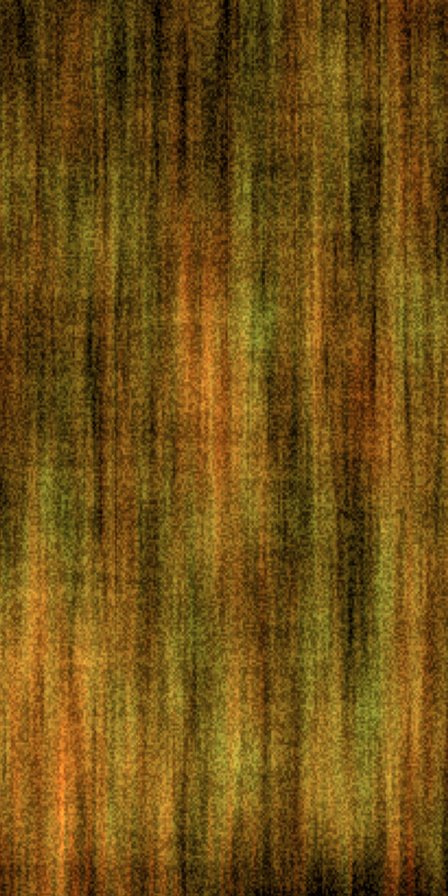
Reproduce this texture procedurally as a Shadertoy shader.

```glsl
const vec3 DARK = vec3(0.17, 0.11, 0.02);
const vec3 MID = vec3(0.435, 0.307, 0.068);
const vec3 LIGHT = vec3(0.64, 0.49, 0.15);

// Feature frequencies per canvas width (x: across the fibres, y: along them)
const vec2 CLOUD_FREQ = vec2(4.0, 3.2);
const vec2 BROAD_FREQ = vec2(15.0, 2.2);
const vec2 MEDIUM_FREQ = vec2(44.0, 3.2);
const vec2 FINE_FREQ = vec2(115.0, 7.0);
const vec2 BAND_FREQ = vec2(5.0, 34.0);
const vec2 GRAIN_FREQ = vec2(205.0, 190.0);

const float CLOUD = 0.65;
const float BROAD = 0.85;
const float MEDIUM = 0.85;
const float FINE = 0.75;
const float BAND = 0.38;
const float GRAIN = 1.1;
const float CRACK = 1.0;
const float STAIN = 1.6;
const float RUST = 0.14;

float hash(vec2 p) {
    vec3 q = fract(vec3(p.xyx) * 0.1031);
    q += dot(q, q.yzx + 33.33);
    return fract((q.x + q.y) * q.z);
}

// Value noise in -1..1
float noise(vec2 p) {
    vec2 i = floor(p), f = fract(p);
    f = f * f * (3.0 - 2.0 * f);
    float low = mix(hash(i), hash(i + vec2(1, 0)), f.x);
    float high = mix(hash(i + vec2(0, 1)), hash(i + vec2(1, 1)), f.x);
    return mix(low, high, f.y) * 2.0 - 1.0;
}

// Tone along one fibre, with its own random phase
float fibre(float column, float y) {
    y += 60.0 * hash(vec2(column, 7.0));
    float i = floor(y), f = fract(y);
    f = f * f * (3.0 - 2.0 * f);
    return mix(hash(vec2(column, i)), hash(vec2(column, i + 1.0)), f) * 2.0 - 1.0;
}

// Neighbouring fibres blended across
float streaks(vec2 p) {
    float i = floor(p.x), f = fract(p.x);
    return mix(fibre(i, p.y), fibre(i + 1.0, p.y), f * f * (3.0 - 2.0 * f));
}

void mainImage(out vec4 fragColor, in vec2 fragCoord) {
    vec2 uv = fragCoord / iResolution.x;
    float height = fragCoord.y / iResolution.y;
    float ragged = 0.05 * streaks(uv * vec2(30.0, 1.0) + 300.0);

    // Broad shading: long fade to the top, short burnt edge at the bottom
    float tone = 0.62;
    tone -= 1.35 * smoothstep(0.45, 1.05, height + ragged);
    tone -= 1.7 * (1.0 - smoothstep(-0.01, 0.1, height + 0.5 * ragged));
    tone -= 0.35 * smoothstep(0.38, 0.5, abs(uv.x - 0.5));

    // Clouds, faint cross bands and fibres of three widths
    float cloud = noise(uv * CLOUD_FREQ + 11.0) + 0.5 * noise(uv * CLOUD_FREQ * 2.7 + 47.0);
    float medium = streaks(uv * MEDIUM_FREQ + 140.0);
    float fine = streaks(uv * FINE_FREQ + 210.0);
    tone += CLOUD * cloud;
    tone += BAND * noise(uv * BAND_FREQ + 83.0);
    tone += BROAD * streaks(uv * BROAD_FREQ + 70.0);
    tone += MEDIUM * medium + FINE * fine;

    // Thin dark cracks and one long soft stain
    tone -= CRACK * smoothstep(0.45, 0.95, streaks(uv * vec2(85.0, 3.0) + 400.0));
    float stainX = (uv.x - 0.81 - 0.025 * noise(vec2(uv.y * 4.0, 5.0))) / 0.045;
    float stainY = smoothstep(0.12, 0.35, height) * (1.0 - smoothstep(0.66, 0.8, height));
    tone -= STAIN * exp(-stainX * stainX) * stainY * (0.8 + 0.4 * medium);

    // Fine speckle
    tone += GRAIN * noise(uv * GRAIN_FREQ + 0.37);

    // Tone to colour, shifted between rust and olive
    vec3 color = tone < 0.0 ? mix(MID, DARK, -tone / 2.0) : mix(MID, LIGHT, tone / 1.6);
    float rust = streaks(uv * vec2(12.0, 2.5) + 520.0) + 0.5 * noise(uv * 7.0 + 29.0);
    rust += 0.7 * streaks(uv * vec2(70.0, 4.0) + 610.0) + 0.5 * noise(uv * 170.0 + 91.0);
    rust += 1.2 * (1.0 - smoothstep(0.0, 0.2, height)) * smoothstep(-0.2, 0.7, fine);
    color *= 1.0 + RUST * rust * vec3(0.55, -0.75, -1.1);

    fragColor = vec4(clamp(color, vec3(0.015, 0.01, 0.0), vec3(1.0)), 1.0);
}
```
